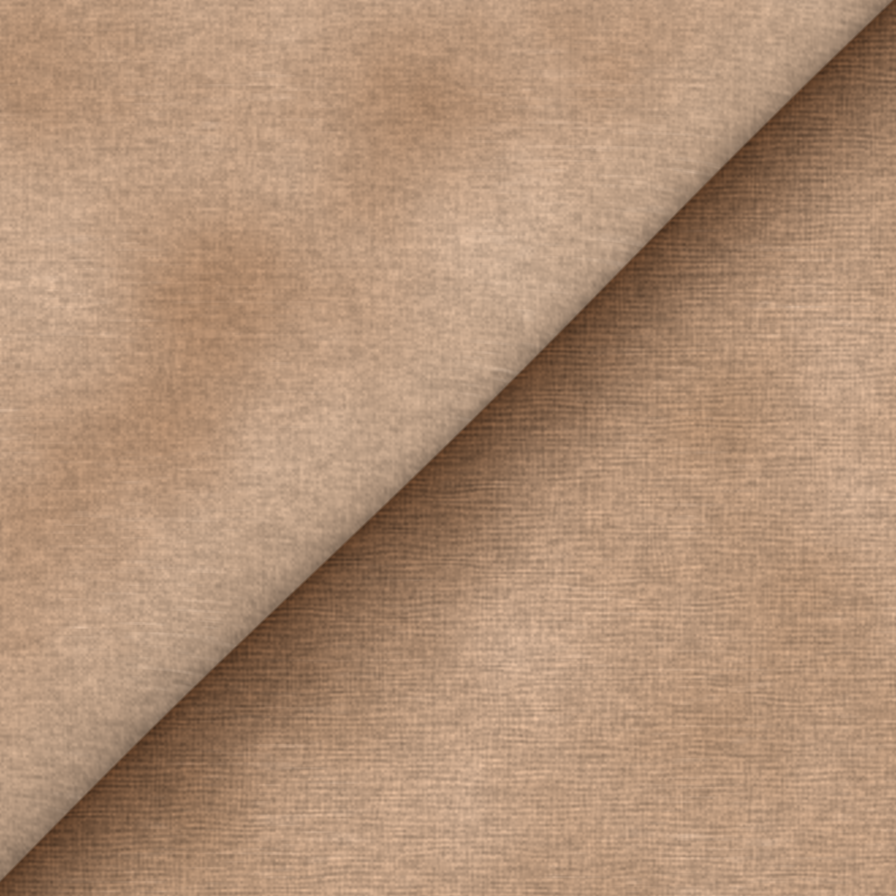
Reproduce this texture procedurally as a Shadertoy shader.

```glsl
// Folded velvet cloth: a pale flap lies over a lower layer along a diagonal.
// A signed distance to the fold drives its rounding and the cast shadow;
// soft patches, stretched noise and crossed threads make the worn weave.

float hash(vec2 p) {
    return fract(sin(dot(p, vec2(127.1, 311.7))) * 43758.5453);
}

float noise(vec2 p) {
    vec2 i = floor(p), f = fract(p);
    f = f * f * (3.0 - 2.0 * f);
    return mix(mix(hash(i), hash(i + vec2(1, 0)), f.x),
               mix(hash(i + vec2(0, 1)), hash(i + vec2(1, 1)), f.x), f.y);
}

float fbm(vec2 p) {
    float sum = 0.0, amp = 0.5;
    for (int i = 0; i < 5; i++) {
        sum += amp * (noise(p) - 0.5);
        p = p * 2.03 + 17.3;
        amp *= 0.55;
    }
    return sum;
}

// Positive on the flap, negative on the lower layer.
float foldDistance(vec2 p) {
    float bow = 0.004 * sin(p.x * 9.0);
    return (p.y - 0.985 * p.x - 0.016 - bow) * 0.712;
}

// Sum of worn areas: xy centre, z radius, w strength (negative is darker).
float patches(vec2 p, vec4 spots[9]) {
    float sum = 0.0;
    for (int i = 0; i < 9; i++) {
        vec2 q = (p - spots[i].xy) / spots[i].z;
        sum += spots[i].w * exp(-dot(q, q));
    }
    return sum;
}

// Crossed threads whose phase drifts and whose strength breaks up.
float weave(vec2 p, float ribAmount) {
    vec2 drift = vec2(noise(p * vec2(60, 25)), noise(p * vec2(18, 60)));
    vec2 phase = 6.2832 * (p * vec2(164, 142) + 0.9 * drift);
    float rib = sin(phase.y) * (0.3 + 1.4 * noise(p * vec2(45, 110)));
    float warp = sin(phase.x) * (0.2 + 1.3 * noise(p * vec2(120, 50) + 9.0));
    return rib * ribAmount + warp * 0.4;
}

// Pile specks mixed with short upright and longer level fibres.
float grain(vec2 p) {
    float fine = noise(p * 330.0) - 0.5;
    float pile = noise(p * vec2(190, 215) + 7.0) - 0.5;
    float across = noise(p * vec2(50, 235)) - 0.5;
    float along = noise(p * vec2(235, 75)) - 0.5;
    return fine * 0.9 + pile * 0.8 + across * 0.8 + along * 0.55;
}

// Broken pale slubs running across the cloth, in two lengths.
float slubs(vec2 p) {
    float longThread = smoothstep(0.68, 0.98, noise(p * vec2(13, 190) + 31.0));
    float shortThread = smoothstep(0.65, 0.98, noise(p * vec2(34, 210) + 53.0));
    float broken = 0.35 + 0.65 * noise(p * vec2(110, 190));
    return (longThread + 0.8 * shortThread) * broken * smoothstep(0.25, 0.7, noise(p * 9.0));
}

vec3 flapColor(vec2 p, float d) {
    vec4 spots[9] = vec4[9](
        vec4(0.24, 0.66, 0.11, -0.85), vec4(0.47, 0.88, 0.11, -0.65),
        vec4(0.05, 0.43, 0.10, -0.60), vec4(0.06, 0.95, 0.13, -0.55),
        vec4(0.17, 0.53, 0.09, -0.45), vec4(0.68, 0.96, 0.10, -0.35),
        vec4(0.56, 0.72, 0.10, 0.45), vec4(0.05, 0.70, 0.10, 0.35),
        vec4(0.36, 0.50, 0.12, 0.35));
    float wear = patches(p, spots) + 0.75 * fbm(p * 10.0);
    vec3 color = vec3(0.758, 0.627, 0.520) + wear * vec3(0.095, 0.112, 0.122);
    // The turned nap is paler and greyer before it rolls into shade.
    color = mix(color, vec3(0.755, 0.640, 0.540), 0.55 * smoothstep(0.17, 0.04, d));
    float roll = mix(0.034, 0.016, smoothstep(0.0, 0.5, p.x));
    color *= 1.0 - 0.30 * exp(-d / roll);
    vec2 bent = p + vec2(0.0, 0.012 * exp(-d / 0.04));
    float detail = grain(bent) * 0.115 + weave(bent, 0.45) * 0.022;
    return color * (1.0 + detail) + slubs(bent) * 0.055;
}

vec3 lowerColor(vec2 p, float depth) {
    vec4 spots[9] = vec4[9](
        vec4(0.79, 0.55, 0.09, -0.65), vec4(0.91, 0.33, 0.10, -0.35),
        vec4(0.77, 0.17, 0.09, -0.30), vec4(0.19, 0.04, 0.11, -0.50),
        vec4(0.36, 0.21, 0.08, -0.25), vec4(0.94, 0.60, 0.08, 0.50),
        vec4(0.96, 0.44, 0.08, 0.50), vec4(0.57, 0.27, 0.09, 0.40),
        vec4(0.53, 0.12, 0.12, 0.35));
    float wear = patches(p, spots) + 0.75 * fbm(p * 10.0 + 40.0);
    vec3 color = vec3(0.735, 0.600, 0.490) + wear * vec3(0.090, 0.097, 0.104);
    float reach = 0.084 + 0.022 * sin(3.1416 * p.x) + 0.05 * fbm(p * 8.0);
    float shade = 0.72 * exp(-depth * depth / (reach * reach)) + 0.28 * exp(-depth / 0.016);
    color = mix(color, vec3(0.345, 0.225, 0.140), shade);
    float detail = grain(p + 3.7) * (0.13 + 0.05 * shade) + weave(p, 0.9) * (0.045 + 0.04 * shade);
    return color * (1.0 + detail) + slubs(p + 5.0) * 0.06 * (1.0 - 0.8 * shade);
}

void mainImage(out vec4 fragColor, in vec2 fragCoord) {
    vec2 p = fragCoord / iResolution.xy;
    float d = foldDistance(p);
    float soft = max(0.0018, 0.8 / iResolution.y);
    vec3 color = mix(lowerColor(p, max(-d, 0.0)), flapColor(p, max(d, 0.0)),
                     smoothstep(-soft, soft, d));
    fragColor = vec4(clamp(color, 0.0, 1.0), 1.0);
}
```
